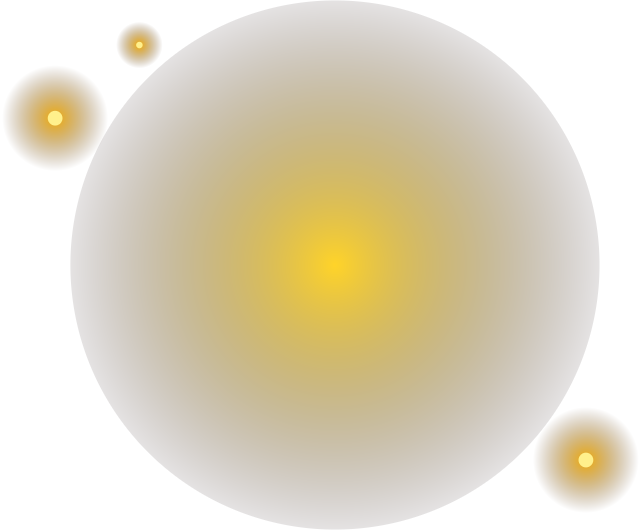
Give the GLSL for this background, as a WebGL 1 fragment shader.

```glsl
precision highp float;
// Draws a large translucent golden disc with three small glowing orbs on white.

uniform vec2 u_resolution;

#define DISC_CENTER vec2(0.632, 0.5)
#define DISC_RADIUS 0.4992
#define DISC_EDGE_ALPHA 0.14
#define DISC_GOLD vec3(1.0, 0.83, 0.16)
#define DISC_RIM vec3(0.26, 0.20, 0.20)
#define ORB_RADIUS 0.1
#define ORB_AMBER vec3(0.95, 0.68, 0.05)
#define ORB_RIM vec3(0.40, 0.30, 0.20)
#define CORE_COLOR vec3(1.0, 0.94, 0.55)
#define CORE_RATIO 0.139

// Antialiased coverage of a circle, from its signed distance.
float coverage(float dist) {
  return clamp(0.5 - dist * u_resolution.y, 0.0, 1.0);
}

// Radial gradient whose colour and opacity both change from center to rim.
vec3 glow(vec3 base, vec2 offset, float radius, vec3 inner, vec3 rim, float rimAlpha) {
  float dist = length(offset);
  float t = clamp(dist / radius, 0.0, 1.0);
  float alpha = mix(1.0, rimAlpha, t) * coverage(dist - radius);
  return mix(base, mix(inner, rim, t), alpha);
}

// Amber halo with a pale solid core.
vec3 orb(vec3 base, vec2 offset, float radius) {
  vec3 color = glow(base, offset, radius, ORB_AMBER, ORB_RIM, 0.0);
  return mix(color, CORE_COLOR, coverage(length(offset) - radius * CORE_RATIO));
}

void main() {
  // Canvas units: height is 1, origin at the lower left.
  vec2 p = gl_FragCoord.xy / u_resolution.y;

  vec3 color = vec3(1.0);
  color = glow(color, p - DISC_CENTER, DISC_RADIUS, DISC_GOLD, DISC_RIM, DISC_EDGE_ALPHA);

  // Small orbs around the disc.
  color = orb(color, p - vec2(0.104, 0.777), ORB_RADIUS);
  color = orb(color, p - vec2(0.263, 0.915), ORB_RADIUS * 0.44);
  color = orb(color, p - vec2(1.1055, 0.132), ORB_RADIUS);

  gl_FragColor = vec4(color, 1.0);
}
```
